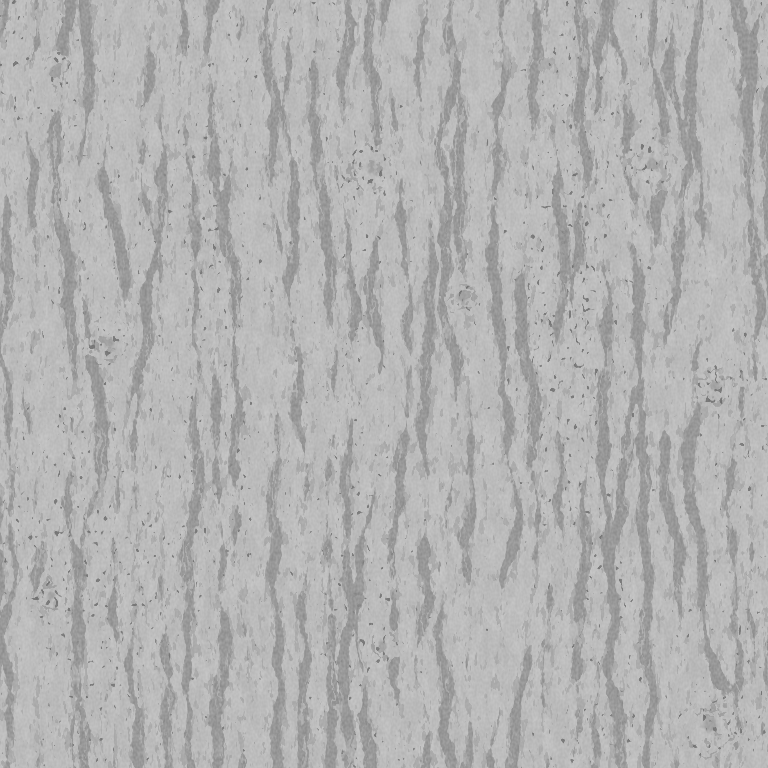
A Shadertoy shader for this texture:

```glsl
// Pale grey tree bark: long plates, ragged vertical furrows, small pits and a few knots.
#define PLATE_TONE 0.737
#define FLAKE_TONE 0.668
#define FURROW_TONE 0.595
#define PIT_TONE 0.42
#define FURROW_COLUMNS 30.0
#define FURROW_WIDTH 0.0036
#define FURROW_SWELL 0.019
#define EDGE_ROUGHNESS 0.0048
#define KNOT_GRID 3.0
#define KNOT_RADIUS 0.055
#define GRAIN 0.095

vec2 hash2(vec2 cell) {
    vec3 h = fract(cell.xyx * vec3(0.1031, 0.1030, 0.0973));
    h += dot(h, h.yzx + 33.33);
    return fract((h.xx + h.yz) * h.zy);
}

float cornerSlope(vec2 cell, vec2 offset) {
    float angle = 6.2832 * hash2(cell + 217.0).x;
    return dot(vec2(cos(angle), sin(angle)), offset);
}

// Gradient noise, roughly -0.7 to 0.7
float gradientNoise(vec2 p) {
    vec2 i = floor(p), f = p - i;
    vec2 u = f * f * f * (f * (f * 6.0 - 15.0) + 10.0);
    vec2 e = vec2(0.0, 1.0);
    return mix(mix(cornerSlope(i, f), cornerSlope(i + e.yx, f - e.yx), u.x),
               mix(cornerSlope(i + e, f - e), cornerSlope(i + 1.0, f - 1.0), u.x), u.y);
}

float fractalNoise(vec2 p) {
    float sum = 0.0, gain = 1.0;
    for (int octave = 0; octave < 3; octave++) {
        sum += gain * gradientNoise(p);
        p = p * 2.03 + 17.7;
        gain *= 0.6;
    }
    return sum;
}

// Offset from the nearest knot in xy, its relative radius in z
vec3 nearestKnot(vec2 p) {
    vec3 best = vec3(9.0);
    vec2 home = floor(p * KNOT_GRID);
    for (int k = 0; k < 9; k++) {
        vec2 cell = home + vec2(k % 3, k / 3) - 1.0;
        vec2 seed = hash2(cell + 41.0);
        vec2 offset = p - (cell + 0.15 + 0.7 * seed) / KNOT_GRID;
        float radius = KNOT_RADIUS * mix(0.45, 1.0, hash2(cell + 83.0).x);
        float reach = length(offset * vec2(1.0, 0.9)) / radius;
        if (reach < best.z) best = vec3(offset, reach);
    }
    return best;
}

// Distance to the closest furrow, negative inside
float furrowDistance(vec2 p) {
    float nearest = 1.0;
    float column = floor(p.x * FURROW_COLUMNS);
    for (int k = -2; k <= 2; k++) {
        float id = column + float(k);
        vec2 seed = hash2(vec2(id, 5.0));
        float y = p.y + 9.0 * seed.y;
        float wander = 1.0 * gradientNoise(vec2(id * 7.31, y * 3.0))
                     + 0.5 * gradientNoise(vec2(id * 5.17, y * 13.0));
        float centre = (id + 0.5 + 0.4 * (seed.x - 0.5) + wander) / FURROW_COLUMNS;
        float swell = gradientNoise(vec2(id * 3.37 + 60.0, y * 4.2))
                    + 0.5 * gradientNoise(vec2(id * 2.71 + 90.0, y * 17.0));
        float halfWidth = min(FURROW_WIDTH + FURROW_SWELL * swell, 0.0078);
        nearest = min(nearest, abs(p.x - centre) - halfWidth);
    }
    return nearest;
}

void mainImage(out vec4 fragColor, in vec2 fragCoord) {
    vec2 uv = fragCoord / iResolution.y;
    float soft = max(0.0008, 0.7 / iResolution.y);

    // Furrows bend around knots and fade within them
    vec3 knot = nearestKnot(uv);
    float knotRough = fractalNoise(uv * 45.0);
    float knotBody = 1.0 - smoothstep(0.6, 1.1, knot.z + 0.4 * knotRough);
    vec2 p = uv;
    p.x -= 0.5 * knot.x * exp(-knot.z * knot.z);
    p.x += 0.012 * gradientNoise(uv * vec2(5.0, 3.0));

    float ragged = fractalNoise(p * vec2(85.0, 48.0));
    float dist = furrowDistance(p) + EDGE_ROUGHNESS * ragged + 0.010 * knotBody;
    float furrow = 1.0 - smoothstep(-soft, soft, dist);

    // Plates: layered mottling, thin flakes along the furrows, short streaks
    float mottling = fractalNoise(uv * vec2(42.0, 18.0) + 31.0);
    float layer = smoothstep(-0.03, 0.03, fractalNoise(p * vec2(48.0, 20.0) + 97.0));
    float tone = PLATE_TONE + 0.02 * mottling + 0.014 * (layer - 0.5);
    float flakeNoise = fractalNoise(p * vec2(110.0, 42.0) + 53.0);
    float flake = smoothstep(0.20, 0.32, flakeNoise - 26.0 * max(dist, 0.0) + 0.16);
    float streak = smoothstep(0.44, 0.58, fractalNoise(p * vec2(95.0, 34.0) + 71.0));
    tone = mix(tone, FLAKE_TONE, max(0.95 * flake, 0.8 * streak));

    // Furrow floor with pale fibres
    float fibre = gradientNoise(vec2(p.x * 230.0 + 1.5 * ragged, p.y * 20.0));
    float fibrePatch = smoothstep(-0.15, 0.15, gradientNoise(uv * vec2(18.0, 9.0) + 7.0));
    float fibreLine = smoothstep(0.08, 0.28, fibre) * fibrePatch;
    tone = mix(tone, mix(FURROW_TONE, 0.70, 0.85 * fibreLine), furrow);

    // Knots: scattered ring fragments around a dark heart
    float ring = sin(knot.z * 13.0 + 7.0 * knotRough) + 2.2 * ragged;
    float ringMark = smoothstep(0.75, 1.15, ring) * knotBody;
    float heart = 1.0 - smoothstep(0.1, 0.3, knot.z + 0.25 * knotRough);
    tone = mix(tone, 0.60, max(0.75 * ringMark, 0.7 * heart));

    // Pits gather in loose bands and around knots
    vec2 pitPlace = uv + 0.004 * vec2(knotRough, mottling);
    float cluster = gradientNoise(uv * vec2(6.0, 2.5) + 13.0) + 0.65 * knotBody;
    float pitNoise = gradientNoise(pitPlace * vec2(185.0, 125.0))
                   + 0.3 * gradientNoise(pitPlace * 70.0 + 5.0);
    float pit = smoothstep(0.46, 0.60, pitNoise + 0.26 * cluster) * (1.0 - 0.7 * furrow);
    tone = mix(tone, PIT_TONE, 0.8 * pit);

    // Fine grain
    float grain = gradientNoise(uv * vec2(340.0, 230.0)) + 0.5 * gradientNoise(uv * vec2(140.0, 60.0));
    tone += GRAIN * grain * mix(0.4, 0.75, furrow);
    fragColor = vec4(vec3(tone), 1.0);
}
```
